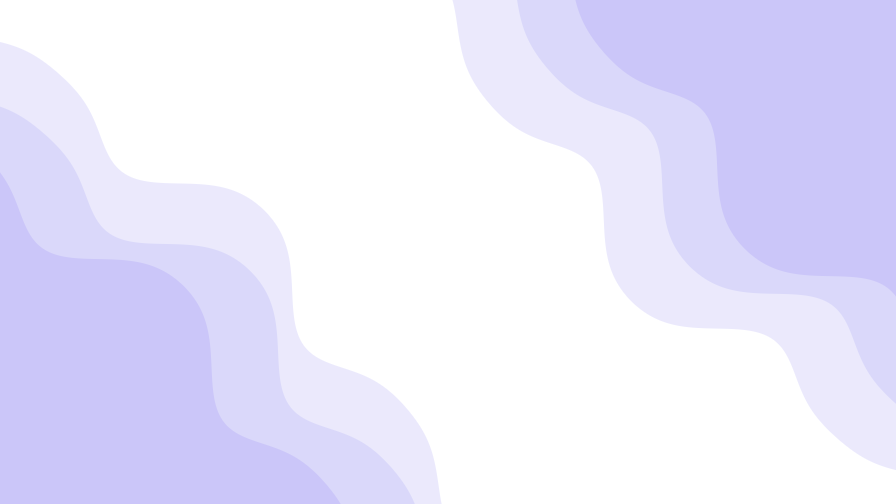
Give the GLSL for this background, as a Shadertoy shader.

```glsl
// Two opposite corners filled with three layered lavender waves on white.
// One wavy diagonal, a short cosine series, is shifted for each layer and
// turned half a revolution for the upper right corner.

// Height of the wave across the diagonal, at position s along it
float waveHeight(float s) {
    float a = 3.084 * (s - 0.940);
    return -0.0334 + 0.0639 * cos(a) + 0.0185 * cos(2.0 * a)
         + 0.0676 * cos(3.0 * a) - 0.0097 * cos(6.0 * a)
         + 0.0116 * sin(a) - 0.0035 * sin(2.0 * a);
}

// Smooth coverage of the corner side; q runs right and down from the top left
float waveMask(vec2 q) {
    float d = q.x - q.y - waveHeight(q.x + q.y);
    float edge = length(vec2(dFdx(d), dFdy(d)));
    return clamp(0.5 - d / max(edge, 1e-5), 0.0, 1.0);
}

void mainImage(out vec4 fragColor, in vec2 fragCoord) {
    vec2 p = fragCoord / iResolution.y;
    float width = iResolution.x / iResolution.y;

    // Local frames of the two corners
    vec2 lowerLeft = vec2(p.x, 1.0 - p.y);
    vec2 upperRight = vec2(width - p.x, p.y + 0.016);

    // Layers from the pale outer band to the deep corner
    vec3 color = vec3(1.0);
    vec3 pale = vec3(0.92, 0.915, 0.99);
    color = mix(color, pale, waveMask(lowerLeft));
    color = mix(color, pale, waveMask(upperRight));

    vec3 medium = vec3(0.855, 0.848, 0.98);
    color = mix(color, medium, waveMask(lowerLeft - vec2(-0.028, 0.120)));
    color = mix(color, medium, waveMask(upperRight - vec2(-0.116, 0.069)));

    vec3 deep = vec3(0.796, 0.777, 0.976);
    color = mix(color, deep, waveMask(lowerLeft - vec2(-0.160, 0.150)));
    color = mix(color, deep, waveMask(upperRight - vec2(-0.225, 0.104)));

    fragColor = vec4(color, 1.0);
}
```
